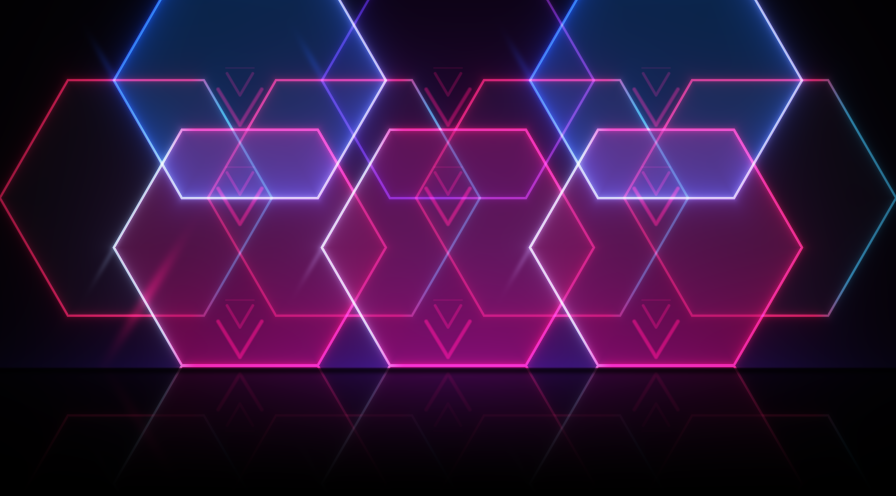
Write a WebGL 2 fragment shader that draws this background.

```glsl
#version 300 es
precision highp float;
// Rows of overlapping neon hexagons on a dark purple stage with a mirror floor.
uniform vec2 u_resolution;
out vec4 fragColor;

const float FLOOR_Y = 0.263;
const float SPACING = 0.4195;
const float APOTHEM = 0.2375;
const vec3 PINK = vec3(1.0, 0.06, 0.38);
const vec3 RED = vec3(1.0, 0.05, 0.31);
const vec3 CYAN = vec3(0.15, 0.7, 0.88);
const vec3 ICE = vec3(0.66, 0.82, 0.95);
const vec3 BLUE = vec3(0.1, 0.35, 1.0);
const vec3 VIOLET = vec3(0.3, 0.1, 0.85);

// Signed distance to a flat-topped hexagon with apothem r
float hexagon(vec2 p, float r) {
    const vec2 k = vec2(-0.866025, 0.5);
    p = abs(p);
    p -= 2.0 * min(dot(k, p), 0.0) * k;
    p -= vec2(clamp(p.x, -0.57735 * r, 0.57735 * r), r);
    return length(p) * sign(p.y);
}

float segment(vec2 p, vec2 a, vec2 b) {
    vec2 pa = p - a, ba = b - a;
    return length(pa - ba * clamp(dot(pa, ba) / dot(ba, ba), 0.0, 1.0));
}

// Sharp bright core with a tight halo and a wide, more saturated one
vec3 neon(float d, vec3 tint, float power) {
    d = abs(d);
    float px = 1.0 / u_resolution.y;
    float core = 1.0 - smoothstep(0.0008, 0.0018 + px, d);
    vec3 halo = 0.36 * tint * exp(-d / 0.006) + 0.09 * tint * tint * exp(-d / 0.026);
    return power * (0.72 * core * tint + halo + 0.1 * core);
}

// Hexagonal rim that changes colour at x = split
vec3 rim(vec2 q, vec3 left, vec3 right, float split, float power) {
    vec3 tint = mix(left, right, smoothstep(split - 0.04, split + 0.04, q.x));
    return neon(hexagon(q, APOTHEM), tint, power);
}

float inside(vec2 q) {
    return smoothstep(0.001, -0.002, hexagon(q, APOTHEM));
}

// Faint streak that fades toward its ends
float streak(vec2 q, vec2 dir, float len, float width) {
    float along = dot(q, dir) / len;
    float across = dot(q, vec2(-dir.y, dir.x)) / width;
    return exp(-along * along - across * across);
}

// Nested V marks, repeated in columns and stacked in three groups
float chevrons(vec2 p) {
    vec2 q = vec2(abs(p.x - SPACING * clamp(round(p.x / SPACING), -1.0, 1.0)), p.y);
    float tips[3] = float[3](0.28, 0.548, 0.748);
    float sum = 0.0;
    for (int i = 0; i < 3; i++) {
        vec2 v = q - vec2(0.0, tips[i]);
        float outer = segment(v, vec2(0.0), vec2(0.044, 0.072));
        float inner = segment(v, vec2(0.0, 0.06), vec2(0.026, 0.104));
        float cap = segment(v, vec2(0.0, 0.115), vec2(0.028, 0.115));
        sum += 0.8 * smoothstep(0.006, 0.001, outer);
        sum += 0.5 * smoothstep(0.0045, 0.001, inner);
        sum += 0.2 * smoothstep(0.003, 0.0005, cap);
    }
    return sum;
}

vec3 wall(vec2 p) {
    // Stage light
    vec2 e = (p - vec2(0.02, 0.4)) / vec2(0.58, 0.4);
    vec3 col = vec3(0.008, 0.006, 0.014) + vec3(0.24, 0.05, 0.33) * exp(-dot(e, e));
    col += vec3(0.03, 0.03, 0.2) * exp(-(p.y - FLOOR_Y) / 0.06 - p.x * p.x * 1.6);

    // Middle row: red rims with cyan on the right
    for (int i = 0; i < 4; i++) {
        vec2 q = p - vec2((float(i) - 1.5) * SPACING, 0.601);
        col += vec3(0.028, 0.026, 0.036) * inside(q) + rim(q, RED, CYAN, 0.145, 0.66);
    }

    // Front row: pink glass with icy left rims
    for (int i = 0; i < 3; i++) {
        vec2 q = p - vec2(0.02 + (float(i) - 1.0) * SPACING, 0.501);
        vec3 glass = vec3(0.48, 0.09, 0.36) + vec3(0.22, -0.06, 0.06) * smoothstep(0.05, -0.25, q.y);
        col = mix(col, glass, 0.5 * inside(q));
        col += rim(q, ICE, PINK, -0.145, 0.85);
        col += 0.14 * ICE * streak(q + vec2(0.285, 0.02), vec2(0.5, 0.866), 0.05, 0.006);
    }

    // Back row: blue glass around a violet outline
    for (int i = 0; i < 3; i++) {
        vec2 q = p - vec2(0.02 + (float(i) - 1.0) * SPACING, 0.838);
        float low = smoothstep(0.0, -0.24, q.y);
        if (i == 1) {
            col += vec3(0.02, 0.0, 0.04) * inside(q) + rim(q, VIOLET, vec3(0.5, 0.1, 0.7), 0.0, 0.55);
        } else {
            col += (vec3(0.02, 0.13, 0.25) + vec3(0.0, 0.01, 0.04) * low) * inside(q);
            col += rim(q, mix(BLUE, ICE, 0.8 * low), vec3(0.66, 0.64, 1.0), 0.0, 0.85);
            col += vec3(0.01, 0.05, 0.16) * exp(-abs(hexagon(q, APOTHEM)) / 0.03);
        }
        col += 0.14 * BLUE * streak(q + vec2(0.288, -0.03), vec2(-0.5, 0.866), 0.05, 0.008);
    }

    // Marks and a loose flare on the left
    col += vec3(0.42, 0.02, 0.16) * chevrons(p);
    return col + 0.25 * PINK * streak(p - vec2(-0.608, 0.4), vec2(0.53, 0.848), 0.1, 0.012);
}

void main() {
    vec2 p = (gl_FragCoord.xy - vec2(0.5 * u_resolution.x, 0.0)) / u_resolution.y;
    float depth = FLOOR_Y - p.y;
    vec3 col = wall(vec2(p.x, FLOOR_Y + abs(depth)));

    // Mirror floor fading toward the viewer, with a dark seam
    float near = clamp(1.0 - depth / FLOOR_Y, 0.0, 1.0);
    vec3 mirror = 0.3 * col * pow(near, 1.5) + vec3(0.09, 0.01, 0.15) * near * near * exp(-p.x * p.x * 5.0);
    mirror *= 1.0 - 0.6 * exp(-pow((depth - 0.01) / 0.007, 2.0));
    col = mix(col, mirror, smoothstep(0.002, 0.007, depth));

    // Side vignette and soft highlight roll-off
    col *= 1.0 - 0.3 * smoothstep(0.65, 0.95, abs(p.x));
    col = mix(col, 1.0 - 0.35 * exp(-(col - 0.65) / 0.35), step(0.65, col));
    fragColor = vec4(col, 1.0);
}
```
